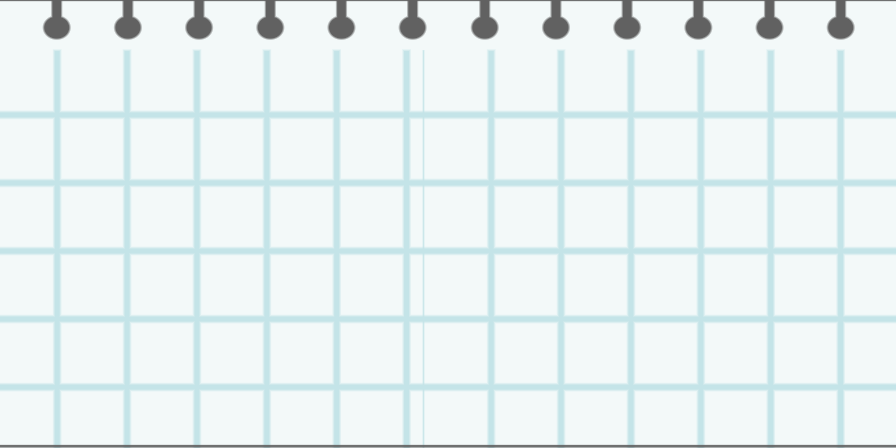
This pattern is drawn by a Shadertoy shader. Its source:

```glsl
// A squared notepad sheet: pale blue ruling under a row of binding rings.
// Each rule or ring is the nearest member of a bounded repeat, drawn by its
// signed distance. Lengths are in canvas heights, measured from the top left.

const vec3 PAPER = vec3(0.952, 0.977, 0.977);
const vec3 RULE  = vec3(0.768, 0.893, 0.908);
const vec3 METAL = vec3(0.38);

const float MARK_COUNT   = 6.0;      // uprights or rings in each half
const float COLUMN_FIRST = 0.1276;   // first upright rule
const float COLUMN_PITCH = 0.1560;
const float COLUMN_SHIFT = 0.9688;   // offset of the right half
const float COLUMN_TOP   = 0.1120;
const float ROW_FIRST    = 0.2565;
const float ROW_PITCH    = 0.1519;
const float ROW_COUNT    = 5.0;
const float RULE_HALF    = 0.0076;   // half widths
const float RULE_SOFT    = 0.0062;   // widths of the smoothed edges
const float SEAM_X       = 0.9453;
const float SEAM_HALF    = 0.0019;
const float SEAM_ALPHA   = 0.85;

const float RING_FIRST = 0.1266;
const float RING_PITCH = 0.1589;
const float RING_SHIFT = 0.9555;
const float STEM_HALF  = 0.0111;
const float HEAD_Y     = 0.0615;
const vec2  HEAD_RADII = vec2(0.0296, 0.0260);
const float RING_SOFT  = 0.0050;

const float TOP_EDGE    = 0.0026;
const float BOTTOM_EDGE = 0.9930;
const float BOTTOM_END  = 0.9990;
const float EDGE_ALPHA  = 0.9;

// Signed offset from the nearest of count evenly spaced marks.
float nearestMark(float x, float first, float pitch, float count) {
    float index = clamp(round((x - first) / pitch), 0.0, count - 1.0);
    return x - first - index * pitch;
}

// Unsigned offset from the nearest mark of either half of the sheet.
float nearestInHalves(float x, float first, float pitch, float shift) {
    float left = nearestMark(x, first, pitch, MARK_COUNT);
    float right = nearestMark(x - shift, first, pitch, MARK_COUNT);
    return min(abs(left), abs(right));
}

// Distance to a centred band of the given half width.
float band(float offset, float halfWidth) {
    return abs(offset) - halfWidth;
}

// Coverage of a shape, with an edge at least one pixel wide.
float cover(float dist, float softness) {
    float edge = max(softness, 1.0 / iResolution.y);
    return clamp(0.5 - dist / edge, 0.0, 1.0);
}

float ruling(vec2 p) {
    float x = nearestInHalves(p.x, COLUMN_FIRST, COLUMN_PITCH, COLUMN_SHIFT);
    float columns = max(band(x, RULE_HALF), COLUMN_TOP - p.y);
    float y = nearestMark(p.y, ROW_FIRST, ROW_PITCH, ROW_COUNT);
    return min(columns, band(y, RULE_HALF));
}

float rings(vec2 p) {
    float x = nearestInHalves(p.x, RING_FIRST, RING_PITCH, RING_SHIFT);
    float stem = max(band(x, STEM_HALF), p.y - HEAD_Y);
    vec2 q = vec2(x, p.y - HEAD_Y) / HEAD_RADII;
    float head = (length(q) - 1.0) * HEAD_RADII.y;
    return min(stem, head);
}

void mainImage(out vec4 fragColor, in vec2 fragCoord) {
    vec2 p = vec2(fragCoord.x, iResolution.y - fragCoord.y) / iResolution.y;

    // Ruling and the faint seam between the halves
    vec3 color = mix(PAPER, RULE, cover(ruling(p), RULE_SOFT));
    float seam = max(band(p.x - SEAM_X, SEAM_HALF), COLUMN_TOP - p.y);
    color = mix(color, RULE, SEAM_ALPHA * cover(seam, 0.0));

    // Sheet edges
    float bottom = max(BOTTOM_EDGE - p.y, p.y - BOTTOM_END);
    float edges = min(p.y - TOP_EDGE, bottom);
    color = mix(color, METAL, EDGE_ALPHA * cover(edges, 0.0));

    // Binding rings
    color = mix(color, METAL, cover(rings(p), RING_SOFT));
    fragColor = vec4(color, 1.0);
}
```
